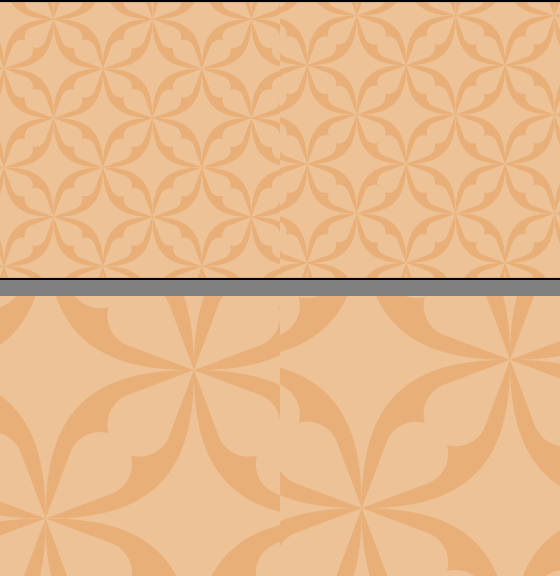
Top: the whole. Bottom: its middle third, enlarged.
This pattern is drawn by a WebGL 1 fragment shader. Its source:

```glsl
precision highp float;

// Retro leaf lattice: four teardrop petals at every node, with concave pale
// stars between the nodes. Symmetry folds reduce each panel to one petal and
// one star; two offset panels meet on the centre line between dark bars.

uniform vec2 u_resolution;

// Distance to a teardrop with its tip at the origin, pointing along +x.
float teardrop(vec2 v, float centre, float radius) {
  v.y = abs(v.y);
  float s = radius / centre;
  float c = sqrt(1.0 - s * s);
  float cone = v.y * c - v.x * s;
  float cap = length(v - vec2(centre, 0.0)) - radius;
  return dot(v, vec2(c, s)) < centre * c ? cone : cap;
}

// Approximate distance to a four-pointed star (a concave superellipse).
float star(vec2 v) {
  const float power = 0.475;
  v = max(abs(v), 0.0005);
  vec2 t = pow(v, vec2(power));
  return (t.x + t.y - 1.0) / length(power * t / v);
}

// Pale coverage of the lattice, with one node at the given anchor.
float paleCover(vec2 p, vec2 anchor) {
  const float halfStep = 0.1766;
  vec2 a = abs(mod((p - anchor) / halfStep + 1.0, 2.0) - 1.0);

  // Fold onto the nearest node, then across the petal axis.
  if (a.x + a.y > 1.0) a = 1.0 - a;
  if (a.y > a.x) a = a.yx;

  vec2 along = vec2(a.x + a.y, a.x - a.y) * 0.70711;
  float d = min(teardrop(along, 0.52, 0.215), star(vec2(1.0 - a.x, a.y)));
  return clamp(0.5 - d * halfStep * u_resolution.y, 0.0, 1.0);
}

void main() {
  // Height is one unit; x is measured from the centre line.
  vec2 p = vec2(gl_FragCoord.x - 0.5 * u_resolution.x, gl_FragCoord.y)
         / u_resolution.y;

  // Two panels with slightly mismatched lattices.
  float left = paleCover(p, vec2(-0.4557, 0.5784));
  float right = paleCover(p, vec2(0.4505, 0.4141));
  float rightSide = clamp(p.x * u_resolution.y + 0.5, 0.0, 1.0);
  float pale = mix(left, right, rightSide);

  vec3 color = mix(vec3(0.91, 0.69, 0.47), vec3(0.93, 0.76, 0.59), pale);

  // Thin black bars along the top and bottom.
  float edge = min(p.y, 1.0 - p.y);
  color *= clamp((edge - 0.0074) * u_resolution.y + 0.5, 0.0, 1.0);

  gl_FragColor = vec4(color, 1.0);
}
```
